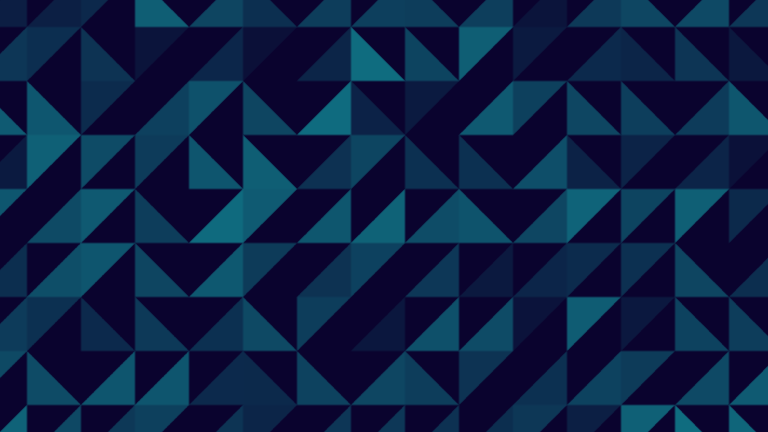
A WebGL 1 fragment shader for this background:

```glsl
#ifdef GL_FRAGMENT_PRECISION_HIGH
precision highp float;
#else
precision mediump float;
#endif
// Grid of squares split diagonally into a dark half and a randomly tinted teal half.

#define ROWS 8.0            // cells per canvas height
#define GRID_OFFSET 0.5     // shift of the grid, in cells
#define EDGE_SOFTNESS 0.004 // edge width, in canvas heights
#define UPPER_LEFT_SHARE 0.34
#define LOWER_RIGHT_SHARE 0.35
#define SEED 17.0
#define DARK vec3(0.040, 0.010, 0.180)
#define BRIGHT vec3(0.062, 0.450, 0.520)

uniform vec2 u_resolution;

const int SAMPLES = 4; // per axis

// Three independent random values in 0..1 for a cell
vec3 hash3(vec2 cell) {
  vec3 p = fract((cell.xyx + SEED) * vec3(0.1031, 0.1030, 0.0973));
  p += dot(p, p.yxz + 33.33);
  return fract((p.xxy + p.yzz) * p.zyx);
}

// 1 inside the tinted half of a cell, 0 in the dark half
float tintedHalf(vec2 uv, float pick) {
  if (pick < UPPER_LEFT_SHARE) return step(uv.x, uv.y);
  if (pick < UPPER_LEFT_SHARE + LOWER_RIGHT_SHARE) return step(uv.y, uv.x);
  return step(uv.x + uv.y, 1.0); // lower left
}

vec3 triangleColor(vec2 position) {
  vec2 grid = position * ROWS + GRID_OFFSET;
  vec3 random = hash3(floor(grid));
  // The mean of two values favours middle tones over extremes
  float tone = 0.5 * (random.y + random.z);
  return mix(DARK, BRIGHT, tone * tintedHalf(fract(grid), random.x));
}

void main() {
  vec2 position = gl_FragCoord.xy / u_resolution.y;
  float footprint = max(EDGE_SOFTNESS, 1.0 / u_resolution.y);

  // Average a small square of samples to smooth every edge
  vec3 sum = vec3(0.0);
  for (int j = 0; j < SAMPLES; j++) {
    for (int i = 0; i < SAMPLES; i++) {
      vec2 offset = (vec2(float(i), float(j)) + 0.5) / float(SAMPLES) - 0.5;
      sum += triangleColor(position + offset * footprint);
    }
  }
  gl_FragColor = vec4(sum / float(SAMPLES * SAMPLES), 1.0);
}
```
